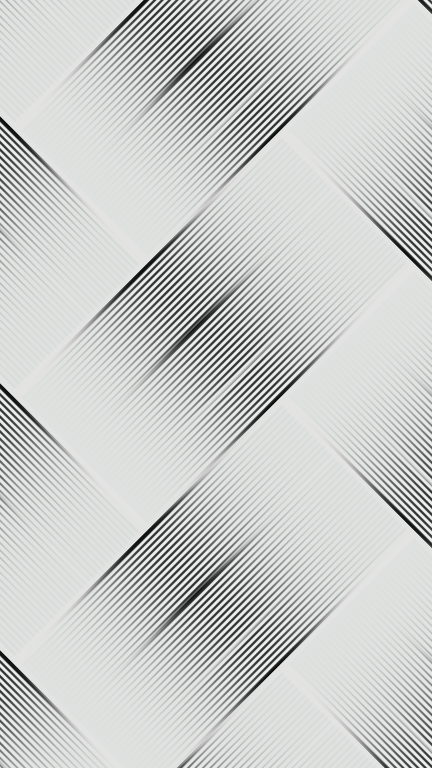
A Shadertoy shader for this pattern:

```glsl
const float PITCH = 0.3477;              // vertical repeat, in canvas heights
const vec2  ORIGIN = vec2(0.018, 0.483); // left corner of one plank
const float STRIPES = 36.0;              // stripes across a plank
const float STRIPE_HALF = 0.22;          // widest stripe, share of its spacing
const float STRIPE_INK = 0.84;
const float FADE_CENTER = 0.98;          // darkest place along the plank (0 to 2)
const float FADE_LENGTH = 0.42;
const float STREAK_DARK = 0.42;          // streak positions across the plank
const float STREAK_LIGHT = 0.76;
const float EDGE_WIDTH = 0.026;
const float JOINT_WIDTH = 0.036;
const int   SAMPLES = 2;                 // supersampling per axis

const vec3 PAPER = vec3(0.872, 0.882, 0.874);
const vec3 SHINE = vec3(0.940, 0.950, 0.946);
const vec3 JOINT = vec3(0.896, 0.892, 0.892);
const vec3 INK   = vec3(0.060, 0.068, 0.064);

float bell(float x, float center, float width) {
    float t = (x - center) / width;
    return exp(-t * t);
}

// Herringbone of 2:1 planks: x runs along the plank (0 to 2), y across it (0 to 1)
vec2 plankCoords(vec2 p) {
    vec2 diagonal = vec2(p.x + p.y, p.x - p.y) / PITCH;
    vec2 cell = floor(diagonal);
    vec2 f = diagonal - cell;
    float k = mod(cell.x + cell.y, 4.0);
    return k < 1.5 ? vec2(f.x + k, f.y) : vec2(f.y + k - 2.0, 1.0 - f.x);
}

// Slow drift from stripe to stripe
float stripeDrift(float id) {
    return 0.6 * sin(id * 1.7) + 0.4 * sin(id * 4.3 + 1.0);
}

vec3 plankColor(vec2 q, float pixel) {
    float along = q.x, across = q.y;

    // Tapered stripes
    float s = across * STRIPES;
    float drift = stripeDrift(floor(s));
    float fade = bell(along, FADE_CENTER + 0.02 * drift, FADE_LENGTH + 0.02 * drift);
    float soft = 0.5 * pixel * STRIPES + 0.05;
    float halfWidth = STRIPE_HALF * (0.6 + 0.4 * fade);
    float stripe = 1.0 - smoothstep(halfWidth - soft, halfWidth + soft, abs(fract(s) - 0.5));
    float faint = 0.03 * smoothstep(1.2, 1.7, along);
    vec3 color = mix(PAPER, SHINE, 0.8 * fade * (1.0 - stripe));
    color = mix(color, INK, stripe * (STRIPE_INK * fade + faint));

    // Pale joints and the thin highlight on the far end
    float endGap = min(along, 2.0 - along);
    float sideGap = min(across, 1.0 - across);
    float joint = 1.0 - smoothstep(0.5 * JOINT_WIDTH, JOINT_WIDTH, min(endGap, sideGap));
    color = mix(color, JOINT, 0.8 * joint * (1.0 - fade));
    float highlight = bell(across, STREAK_DARK, 0.008) * smoothstep(1.35, 1.6, along);
    color = mix(color, JOINT, 0.6 * highlight);

    // Streaks within the stripes
    float light = bell(across, STREAK_LIGHT, 0.011) * bell(along, 0.85, 0.42);
    color = mix(color, PAPER, 0.8 * light);
    float darkFade = bell(along, 0.94, 0.30);
    float dark = bell(across, STREAK_DARK, 0.006 + 0.005 * darkFade) * darkFade;
    color = mix(color, INK, dark);

    // Dark long edges
    float edgeFade = bell(along, 0.95, 0.34);
    float edgeWidth = EDGE_WIDTH * (across < 0.5 ? 1.0 : 0.75);
    float edge = 1.0 - smoothstep(0.5 * edgeWidth, edgeWidth, sideGap);
    return mix(color, INK, edge * edgeFade);
}

void mainImage(out vec4 fragColor, in vec2 fragCoord) {
    float n = float(SAMPLES);
    float pixel = sqrt(2.0) / (PITCH * iResolution.y * n);
    vec3 sum = vec3(0.0);
    for (int j = 0; j < SAMPLES; j++) {
        for (int i = 0; i < SAMPLES; i++) {
            vec2 offset = (vec2(i, j) + 0.5) / n - 0.5;
            vec2 p = (fragCoord + offset) / iResolution.y - ORIGIN;
            sum += plankColor(plankCoords(p), pixel);
        }
    }
    fragColor = vec4(sum / (n * n), 1.0);
}
```
